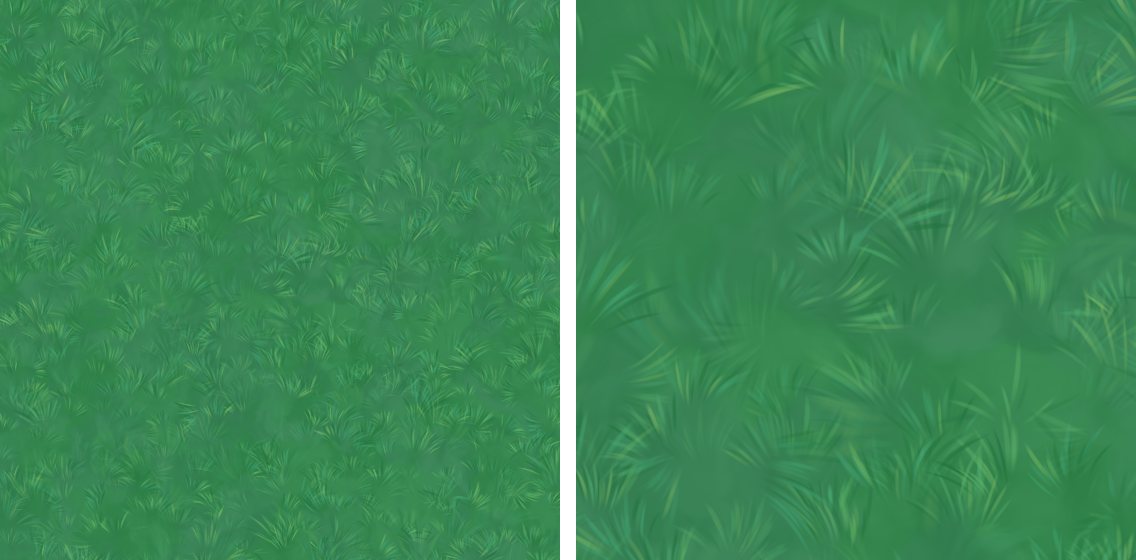
Left: the whole. Right: its middle third, enlarged.
This texture is drawn by a Shadertoy shader. Its source:

```glsl
#define SHADE vec3(0.194, 0.506, 0.302)
#define MEADOW vec3(0.234, 0.542, 0.342)
#define COOL_TINT vec3(0.018, -0.014, 0.034)
#define DARK_BLADE vec3(0.135, 0.450, 0.245)
#define LIGHT_BLADE vec3(0.360, 0.690, 0.405)
#define TEAL_BLADE vec3(0.255, 0.640, 0.450)
#define YELLOW_BLADE vec3(0.500, 0.740, 0.400)
#define BLADES 16
#define FAN_ANGLE 0.65
#define BLADE_WIDTH 0.0016

vec4 hash4(vec3 p) {
    vec4 q = fract(p.xyzx * vec4(0.1031, 0.1030, 0.0973, 0.1099));
    q += dot(q, q.wzxy + 33.33);
    return fract((q.xxyz + q.yzzw) * q.zywx);
}

float noise(vec2 p) {
    vec2 i = floor(p), f = fract(p);
    f = f * f * (3.0 - 2.0 * f);
    float a = hash4(vec3(i, 5.0)).x;
    float b = hash4(vec3(i + vec2(1, 0), 5.0)).x;
    float c = hash4(vec3(i + vec2(0, 1), 5.0)).x;
    float d = hash4(vec3(i + 1.0, 5.0)).x;
    return mix(mix(a, b, f.x), mix(c, d, f.x), f.y);
}

float fbm(vec2 p) {
    float sum = 0.0, weight = 0.5;
    for (int i = 0; i < 4; i++) {
        sum += weight * noise(p);
        p = mat2(1.6, 1.2, -1.2, 1.6) * p + 17.3;
        weight *= 0.5;
    }
    return sum / 0.9375;
}

// Clockwise rotation
mat2 rotation(float a) {
    return mat2(cos(a), -sin(a), sin(a), cos(a));
}

// Coverage of one tapered, curved blade rising from the origin
float blade(vec2 p, float len, float bend, float width, float soft) {
    float t = p.y / len;
    if (t < 0.0 || t > 1.0) return 0.0;
    float x = abs(p.x - bend * len * t * t);
    float w = width * (0.3 + 2.8 * t * (1.0 - t));
    float body = 1.0 - smoothstep(w * 0.35, w + soft, x);
    return body * smoothstep(0.0, 0.5, t) * (1.0 - smoothstep(0.7, 1.0, t));
}

vec3 bladeColor(float pick, float tone) {
    vec3 c = mix(LIGHT_BLADE, TEAL_BLADE, smoothstep(0.35, 0.65, tone));
    c = mix(c, YELLOW_BLADE, step(0.88, pick));
    return mix(c, DARK_BLADE, step(pick, 0.36));
}

// Scatter fanned tufts over a jittered grid, far rows first
vec3 tuftLayer(vec3 col, vec2 uv, float cells, float width, float soft, float opacity, float seed) {
    vec2 home = floor(uv * cells);
    float reach = 1.0 / cells;
    for (int j = 1; j >= -1; j--)
    for (int i = -1; i <= 1; i++) {
        vec2 cell = home + vec2(i, j);
        vec4 r = hash4(vec3(cell, seed));
        vec4 s = hash4(vec3(cell, seed + 31.0));
        vec2 p = uv - (cell + r.xy) * reach;
        if (dot(p, p) > reach * reach) continue;

        float strength = mix(0.2, 1.0, s.x) * opacity;
        float lean = (r.z - 0.5) * 1.5;
        if (s.y > 0.86) lean *= 3.5;
        float fan = s.z > 0.95 ? 3.1 : FAN_ANGLE * (0.4 + 0.8 * s.z);
        float size = reach * mix(0.5, 0.72, r.w);
        col *= 1.0 - 0.05 * strength * exp(-dot(p, p) / (size * size * 0.12));

        for (int k = 0; k < BLADES; k++) {
            vec4 b = hash4(vec3(cell + 0.37 * float(k), seed + 7.0 + float(k)));
            float side = (float(k) + b.x) / float(BLADES) * 2.0 - 1.0;
            vec2 root = vec2(side * 0.2, (b.y - 0.5) * 0.2) * reach;
            vec2 q = rotation(-lean - side * fan) * (p - rotation(lean) * root);
            float bend = side * 0.2 + (s.w - 0.5) * 0.7;
            float len = size * mix(0.55, 1.0, b.z);
            float cover = blade(q, len, bend, width * (0.6 + 0.8 * b.y), soft);
            vec3 tint = bladeColor(b.w, s.w * 0.6 + b.x * 0.4);
            col = mix(col, tint, cover * strength * (0.35 + 0.65 * b.x));
        }
    }
    return col;
}

void mainImage(out vec4 fragColor, in vec2 fragCoord) {
    vec2 uv = fragCoord / iResolution.y;
    float pixel = 0.4 / iResolution.y;

    // Soft painted ground
    vec2 warp = vec2(fbm(uv * 16.0 + 3.0), fbm(uv * 16.0 + 40.0)) - 0.5;
    float light = fbm(uv * vec2(27.0, 21.0) + warp * 3.0);
    float cool = fbm(uv * 16.0 + warp * 2.0 + 80.0);
    vec3 col = mix(SHADE, MEADOW, smoothstep(0.22, 0.78, light));
    col += COOL_TINT * (smoothstep(0.3, 0.7, cool) - 0.42);

    // Blurred undergrowth, then finer and crisper tufts
    col = tuftLayer(col, uv, 10.0, BLADE_WIDTH * 2.0, 0.002, 0.25, 11.0);
    col = tuftLayer(col, uv, 19.0, BLADE_WIDTH * 0.8, 0.0002 + pixel, 0.66, 53.0);
    col = tuftLayer(col, uv, 15.5, BLADE_WIDTH * 0.9, 0.0002 + pixel, 0.68, 71.0);
    col = tuftLayer(col, uv, 12.0, BLADE_WIDTH, 0.0002 + pixel, 0.70, 97.0);

    fragColor = vec4(col, 1.0);
}
```
